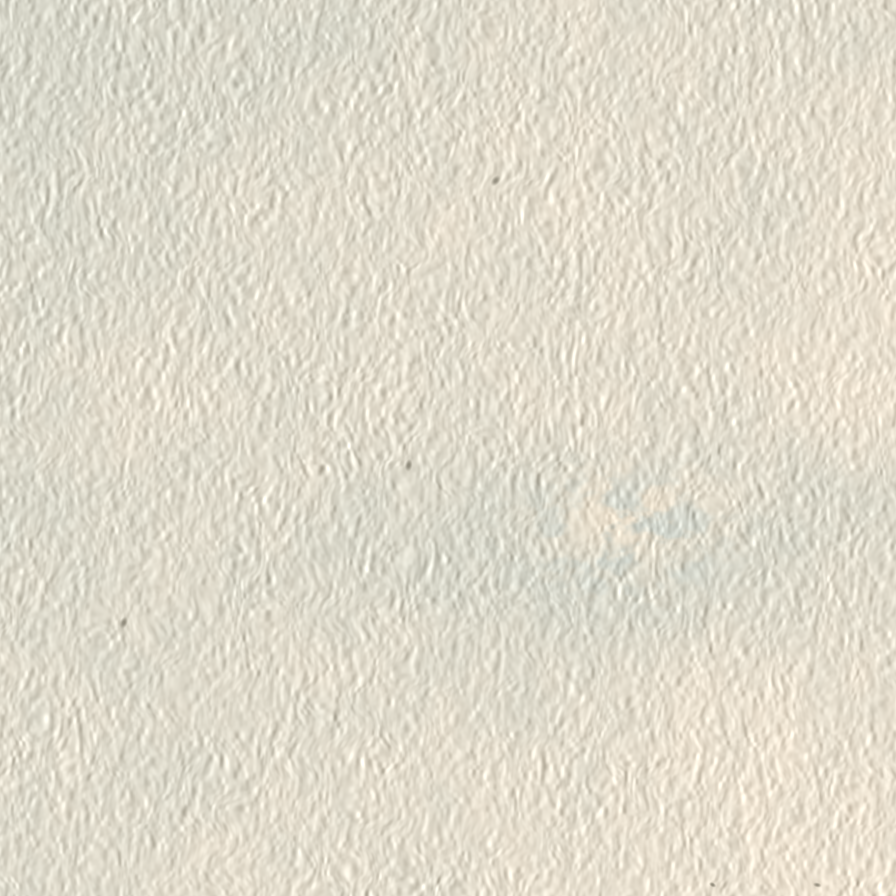
This texture is drawn by a three.js fragment shader. Its source:

```glsl
varying vec2 vUv;

const vec3 WARM_PAPER = vec3(0.918, 0.880, 0.812);
const vec3 COOL_PAPER = vec3(0.842, 0.838, 0.786);
const vec3 CREAM_STAIN = vec3(0.935, 0.885, 0.805);
const vec3 BLUE_STAIN = vec3(0.795, 0.825, 0.80);
const vec3 SPECK_COLOR = vec3(0.46, 0.44, 0.38);

const vec2 GRAIN_SCALE = vec2(150.0, 88.0);   // grains per canvas, taller than wide
const float GRAIN_TILT = 0.2;                 // coarse and fine grain lean apart
const float GRAIN_CONTRAST = 0.27;
const vec2 LIGHT_STEP = vec2(0.0018, -0.0003); // half the relief sampling distance
const float FIBRE_WARP = 0.008;

const vec2 BAND_CENTER = vec2(0.68, 0.37);
const vec2 BAND_SIZE = vec2(0.45, 0.10);
const vec2 STAIN_CENTER = vec2(0.70, 0.425);
const vec2 STAIN_SIZE = vec2(0.085, 0.05);
const int SPECK_COUNT = 5;
const float SPECK_RADIUS = 0.006;

float hash(vec2 p) {
  vec3 q = fract(p.xyx * vec3(0.1031, 0.1030, 0.0973));
  q += dot(q, q.yzx + 33.33);
  return fract((q.x + q.y) * q.z);
}

float valueNoise(vec2 p) {
  vec2 cell = floor(p);
  vec2 f = fract(p);
  f = f * f * f * (f * (f * 6.0 - 15.0) + 10.0);
  float low = mix(hash(cell), hash(cell + vec2(1.0, 0.0)), f.x);
  float high = mix(hash(cell + vec2(0.0, 1.0)), hash(cell + 1.0), f.x);
  return mix(low, high, f.y);
}

mat2 rotation(float angle) {
  float c = cos(angle);
  float s = sin(angle);
  return mat2(c, s, -s, c);
}

float fbm(vec2 p) {
  float sum = 0.0;
  float weight = 0.5;
  for (int i = 0; i < 4; i++) {
    sum += weight * valueNoise(p);
    p = rotation(0.6) * p * 2.03 + 17.3;
    weight *= 0.5;
  }
  return sum / 0.9375;
}

// Pressed fibre height: two leaning layers of bumps and a fine tooth
float paperHeight(vec2 p) {
  vec2 right = rotation(GRAIN_TILT) * p * GRAIN_SCALE + 40.0;
  vec2 left = rotation(-GRAIN_TILT) * p * GRAIN_SCALE * 1.1 + 191.0;
  vec2 tooth = rotation(0.08) * p * GRAIN_SCALE * 1.65 + 83.0;
  return 0.48 * valueNoise(right) + 0.42 * valueNoise(left) + 0.32 * valueNoise(tooth);
}

float softSpot(vec2 p, vec2 center, vec2 size) {
  vec2 d = (p - center) / size;
  return exp(-dot(d, d));
}

// Slow drift from cool upper left to warm right, with clouded stains
vec3 paperTint(vec2 p) {
  float cloud = fbm(p * 5.0 + 3.0) - 0.5;
  float mottle = fbm(p * vec2(26.0, 20.0) + 31.0) - 0.5;
  float warmth = 0.63 + 0.5 * (p.x - 0.5) - 0.15 * (p.y - 0.5) + 0.8 * cloud + 0.55 * mottle;
  warmth -= 0.45 * softSpot(p, vec2(0.1, 1.0), vec2(0.45, 0.25));
  warmth -= 0.6 * softSpot(p + 0.08 * cloud, BAND_CENTER, BAND_SIZE);
  vec3 tint = mix(COOL_PAPER, WARM_PAPER, clamp(warmth, 0.0, 1.15));

  float patches = fbm(p * vec2(26.0, 36.0) + 11.0);
  float stain = softSpot(p, STAIN_CENTER, STAIN_SIZE);
  float blueSpot = softSpot(p, STAIN_CENTER - vec2(0.0, 0.03), STAIN_SIZE * 1.3);
  tint = mix(tint, BLUE_STAIN, 0.7 * blueSpot * smoothstep(0.55, 0.35, patches));
  return mix(tint, CREAM_STAIN, 0.9 * stain * smoothstep(0.42, 0.62, patches));
}

float speckMask(vec2 p) {
  float mask = 0.0;
  for (int i = 0; i < SPECK_COUNT; i++) {
    float id = float(i) + 1.0;
    vec2 center = vec2(hash(vec2(id, 5.0)), hash(vec2(id, 23.0)));
    float radius = SPECK_RADIUS * mix(0.6, 1.0, hash(vec2(id, 61.0)));
    vec2 d = rotation(id * 1.7) * (p - center) * vec2(0.75, 1.2);
    mask = max(mask, 1.0 - smoothstep(0.1 * radius, radius, length(d)));
  }
  return mask;
}

void main() {
  // Bend the grain so that fibres wander
  vec2 bend = vec2(valueNoise(vUv * 32.0), valueNoise(vUv * 32.0 + 53.0)) - 0.5;
  vec2 p = vUv + FIBRE_WARP * bend;

  // Side lighting on the relief
  float slope = paperHeight(p + LIGHT_STEP) - paperHeight(p - LIGHT_STEP);
  float strength = GRAIN_CONTRAST * mix(0.8, 1.2, valueNoise(vUv * 14.0 + 5.0));
  vec3 color = paperTint(vUv) + strength * slope * vec3(0.98, 1.0, 1.02);

  color = mix(color, SPECK_COLOR, 0.7 * speckMask(vUv));
  gl_FragColor = vec4(clamp(color, 0.0, 1.0), 1.0);
}
```
